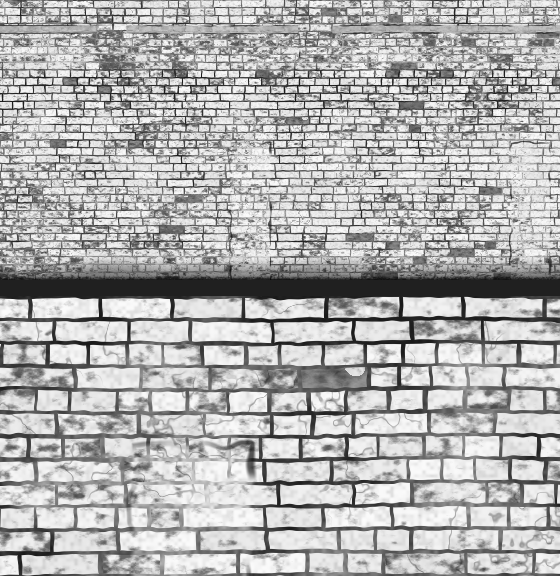
Top, the full canvas; bottom, a detail of the centre.
Write a Shadertoy shader that draws this texture.

```glsl
// Weathered whitewashed brick wall with a ledge, piers and dark worn mortar.
const float ROWS = 36.0;          // courses up the wall
const float STRETCHERS = 11.5;    // long bricks per unit of width (23 across)
const float HEADER_ROWS = 0.30;   // share of courses laid in short bricks
const float SPLIT = 0.18;         // share of long bricks cut in two
const float JOINT = 0.082;        // half joint width, in course heights
const float EDGE_JITTER = 0.26;   // uneven brick lengths
const float DARK_BRICKS = 0.025;  // share of sooty bricks
const float LEDGE_Y = 0.895;
const float LEDGE_HALF = 0.014;
const float PIER_TOP = 0.49;
const float PIER_HALF = 0.070;
const vec2 PIER_X = vec2(0.895, 1.895);
const vec3 WHITEWASH = vec3(0.985);
const vec3 SOOT = vec3(0.42);
const vec3 MORTAR_DARK = vec3(0.12);
const vec3 MORTAR_PALE = vec3(0.76);

float hash(vec2 p) {
    vec3 q = fract(vec3(p.xyx) * 0.1031);
    q += dot(q, q.yzx + 33.33);
    return fract((q.x + q.y) * q.z);
}

float noise(vec2 p) {
    vec2 i = floor(p), f = fract(p);
    f = f * f * (3.0 - 2.0 * f);
    return mix(mix(hash(i), hash(i + vec2(1, 0)), f.x),
               mix(hash(i + vec2(0, 1)), hash(i + vec2(1, 1)), f.x), f.y);
}

float fbm(vec2 p) {
    float sum = 0.0, amp = 0.5;
    for (int i = 0; i < 4; i++) {
        sum += amp * noise(p);
        p = p * 2.03 + 17.3;
        amp *= 0.5;
    }
    return sum / 0.9375;
}

float box(vec2 p, vec2 halfSize) {
    vec2 d = abs(p) - halfSize;
    return length(max(d, 0.0)) + min(max(d.x, d.y), 0.0);
}

float band(float x, float lo, float hi, float soft) {
    return smoothstep(lo - soft, lo + soft, x) - smoothstep(hi - soft, hi + soft, x);
}

float jitter(float i, float row) {
    return (hash(vec2(i + 61.0, row + 7.0)) - 0.5) * EDGE_JITTER;
}

// Distance to the nearest joint in course heights (x) and brick identity (yz).
vec3 brick(vec2 p) {
    float row = floor(p.y * ROWS);
    float density = STRETCHERS * (hash(vec2(row, 3.0)) < HEADER_ROWS ? 1.85 : 1.0);
    float x = p.x * density + hash(vec2(row, 9.0)) + 0.5 * mod(row, 2.0);
    float i = floor(x);
    if (x < i + jitter(i, row)) i -= 1.0;
    else if (x > i + 1.0 + jitter(i + 1.0, row)) i += 1.0;
    float left = i + jitter(i, row), right = i + 1.0 + jitter(i + 1.0, row);
    float id = i * 2.0;
    if (density < STRETCHERS * 1.5 && hash(vec2(i, row + 40.0)) < SPLIT) {
        float middle = 0.5 * (left + right);
        if (x < middle) right = middle;
        else { left = middle; id += 1.0; }
    }
    float side = min(x - left, right - x) * ROWS / density;
    float fy = fract(p.y * ROWS);
    return vec3(min(side, min(fy, 1.0 - fy)), id, row);
}

void mainImage(out vec4 fragColor, in vec2 fragCoord) {
    float px = 1.0 / iResolution.y;
    vec2 uv = fragCoord / iResolution.xy;
    vec2 p = vec2(uv.x * 2.0, uv.y);

    // Sagging courses and chipped edges
    vec2 q = p + 0.004 * (vec2(noise(p * 9.0), noise(p * vec2(5.0, 9.0) + 40.0)) - 0.5);
    q += 0.0025 * (vec2(noise(p * 90.0 + 5.0), noise(p * 90.0 + 90.0)) - 0.5);
    vec3 b = brick(q);
    float tone = hash(b.yz + 19.0), wear = hash(b.yz + 83.0);

    // Worn zones and fine grit
    float patches = fbm(p * 5.0 + 11.0);
    float grit = fbm(p * vec2(75.0, 120.0) + b.yz * 3.1);
    float grain = noise(p * 210.0);
    float pier = min(box(p - vec2(PIER_X.x, 0.0), vec2(PIER_HALF, PIER_TOP)),
                     box(p - vec2(PIER_X.y, 0.0), vec2(PIER_HALF, PIER_TOP)));
    float inPier = smoothstep(0.004, -0.004, pier);
    float faded = max(band(p.y, 0.76, 0.90, 0.02), smoothstep(0.13, 0.06, p.y));

    // Brick faces: mostly clean, a few heavily worn, with hairline cracks
    float decay = 0.45 * (patches - 0.5) + 0.30 * (wear * wear * wear - 0.25) + 0.07 * faded;
    float worn = smoothstep(0.47, 0.92, grit + decay);
    vec3 face = WHITEWASH * (1.0 - 0.07 * tone);
    face *= 1.0 - 0.58 * worn - 0.12 * grain * grain;
    float crack = smoothstep(0.025, 0.0, abs(fbm(p * 22.0 + 31.0) - 0.5));
    face *= 1.0 - 0.28 * crack * smoothstep(0.4, 0.65, noise(p * 13.0 + 8.0));
    float sooty = step(1.0 - DARK_BRICKS, tone + 0.04 * (patches - 0.5)) * (1.0 - inPier);
    face = mix(face, SOOT * (0.2 + 1.5 * grit), 0.85 * sooty);

    // Mortar, deepest in the bold courses
    float depth = 0.64 + 0.30 * band(p.y, 0.60, 0.745, 0.02) - 0.32 * faded - 0.42 * inPier;
    depth += 1.2 * (fbm(p * 14.0 + 60.0) - 0.5);
    vec3 mortar = mix(MORTAR_PALE, MORTAR_DARK, clamp(depth, 0.0, 1.0)) * (0.8 + 0.4 * grain);
    float halfJoint = JOINT * (0.7 + 0.6 * noise(p * 24.0 + 3.0));
    float soft = 0.6 * px * ROWS;
    vec3 color = mix(mortar, face, smoothstep(halfJoint - soft, halfJoint + soft, b.x));

    // Ledge, broken by two short piers
    float stubs = min(box(p - vec2(0.398, 0.855), vec2(0.050, 0.056)),
                      box(p - vec2(1.126, 0.878), vec2(0.058, 0.085)));
    float open = smoothstep(0.0, 0.006, stubs);
    float ledge = band(q.y, LEDGE_Y - LEDGE_HALF, LEDGE_Y + LEDGE_HALF, px) * open;
    color = mix(color, vec3(0.74) * (0.62 + 0.65 * grit), 0.85 * ledge);
    float lip = smoothstep(0.004, 0.001, abs(abs(q.y - LEDGE_Y) - LEDGE_HALF));
    color *= 1.0 - 0.6 * lip * open * smoothstep(0.2, 0.6, noise(p * 20.0));

    // Broken shadows down the pier sides
    float ragged = 0.012 * (noise(p * 45.0) - 0.5);
    float outline = min(abs(pier + ragged), abs(stubs + ragged));
    float shadow = smoothstep(0.005, 0.001, outline) * smoothstep(0.35, 0.75, noise(p * vec2(9.0, 30.0)));
    color *= 1.0 - 0.65 * shadow;

    // Grime rising from the ground
    float grime = smoothstep(0.09, 0.0, p.y + 0.05 * (patches - 0.5));
    color *= 1.0 - 0.45 * grime;
    color *= mix(0.3, 1.0, smoothstep(0.0, 0.018, p.y + 0.008 * (grain - 0.5)));
    fragColor = vec4(clamp(color, 0.0, 1.0), 1.0);
}
```
